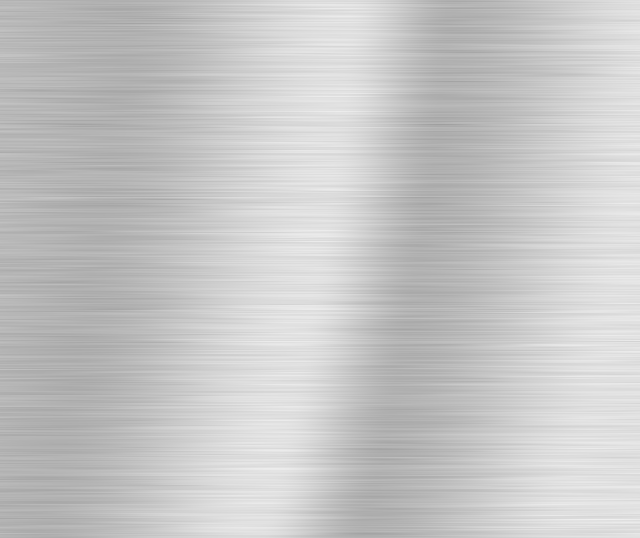
Write a Shadertoy shader that draws this texture.

```glsl
// Brushed steel: a slanted light-and-dark sheen crossed by fine horizontal scratches.
// The sheen is a chain of smoothsteps over a sheared x; the scratches are layers of
// value noise stretched along x, each row shifted by its own random phase.

const float DARK = 0.692;           // shadow tone of the sheen
const float LIGHT = 0.882;          // highlight tone of the sheen
const float LEFT_GLOW = 0.035;      // slight lift at the left edge
const float SLANT = 0.14;           // sideways drift of the sheen from bottom to top
const float BOW = 0.06;             // slight curve of the sheen
const float FINE_CONTRAST = 0.058;
const float MEDIUM_CONTRAST = 0.042;
const float BROAD_CONTRAST = 0.014;
const float HAIR_CONTRAST = 0.035;

float hash(vec2 p) {
    return fract(sin(dot(p, vec2(12.9898, 78.233))) * 43758.5453);
}

// Random values joined smoothly along one row, centred on zero
float rowNoise(float x, float row, float seed) {
    x += 37.0 * hash(vec2(row, seed));
    float cell = floor(x);
    float blend = smoothstep(0.0, 1.0, x - cell);
    vec2 key = vec2(cell + seed * 7.0, row);
    return mix(hash(key), hash(key + vec2(1.0, 0.0)), blend) - 0.5;
}

// Stretched noise; density gives the cells across and the rows up the canvas
float streaks(vec2 uv, vec2 density, float seed) {
    vec2 p = uv * density;
    float row = floor(p.y);
    float blend = smoothstep(0.0, 1.0, p.y - row);
    return mix(rowNoise(p.x, row, seed), rowNoise(p.x, row + 1.0, seed), blend);
}

// Broad reflection: dark, highlight, quick fall to dark, highlight
float sheen(vec2 uv) {
    float rise = uv.y - 0.5;
    float x = uv.x - SLANT * rise + BOW * rise * rise;
    float glow = smoothstep(0.14, 0.48, x);
    glow *= 1.0 - smoothstep(0.49, 0.655, x);
    glow += smoothstep(0.65, 0.98, x);
    float edge = LEFT_GLOW * (1.0 - smoothstep(-0.06, 0.15, x));
    return mix(DARK, LIGHT, glow) + edge;
}

void mainImage(out vec4 fragColor, in vec2 fragCoord) {
    vec2 uv = fragCoord / iResolution.xy;

    // Scratches from hairline to broad bands
    float scratch = FINE_CONTRAST * streaks(uv, vec2(5.0, 613.0), 1.0);
    scratch += MEDIUM_CONTRAST * streaks(uv, vec2(9.0, 367.0), 2.0);
    scratch += BROAD_CONTRAST * streaks(uv, vec2(4.0, 131.0), 3.0);

    // Sparse stronger hairs, light and dark
    float hair = 2.0 * streaks(uv, vec2(7.0, 523.0), 4.0);
    scratch += HAIR_CONTRAST * hair * hair * hair;

    float tone = sheen(uv) + scratch;
    fragColor = vec4(vec3(clamp(tone, 0.0, 1.0)), 1.0);
}
```
